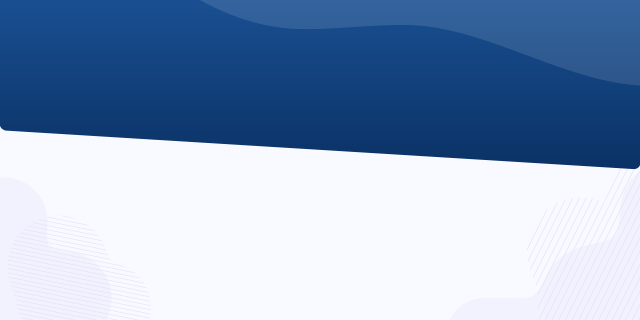
Write a WebGL 1 fragment shader that draws this background.

```glsl
precision highp float;
// Slanted blue header with a pale wave, above lavender blobs and hatched shapes.
uniform vec2 u_resolution;

const vec3 PAPER = vec3(0.973, 0.98, 1.0);
const vec3 LAVENDER = vec3(0.948, 0.946, 0.995);
const vec3 HATCH = vec3(0.885, 0.88, 0.965);
const vec3 NAVY = vec3(0.04, 0.195, 0.395);
const vec3 BLUE = vec3(0.10, 0.31, 0.57);

float circle(vec2 p, vec2 center, float radius) {
  return length(p - center) - radius;
}

// Union of two distances with a fillet of size k
float smoothUnion(float a, float b, float k) {
  float h = clamp(0.5 + 0.5 * (b - a) / k, 0.0, 1.0);
  return mix(b, a, h) - k * h * (1.0 - h);
}

// Intersection of two half planes with a rounded corner
float roundCorner(float a, float b, float radius) {
  vec2 d = vec2(a, b) + radius;
  return length(max(d, 0.0)) + min(max(d.x, d.y), 0.0) - radius;
}

// Antialiased inside of a distance
float cover(float d, float pixel) {
  return clamp(0.5 - d / pixel, 0.0, 1.0);
}

// Parallel thin lines, repeated along a unit normal
float stripes(vec2 p, vec2 normal, float period, float width, float pixel) {
  float d = abs(fract(dot(p, normal) / period) - 0.5) * period;
  return cover(d - 0.5 * width, pixel);
}

float leftBlob(vec2 p) {
  float upper = circle(p, vec2(0.013, 0.310), 0.135);
  float lower = circle(p, vec2(0.203, 0.068), 0.146);
  float side = circle(p, vec2(0.0, 0.128), 0.156);
  return min(smoothUnion(upper, lower, 0.104), side);
}

float leftHatchArea(vec2 p) {
  float upper = circle(p, vec2(0.182, 0.167), 0.159);
  float right = circle(p, vec2(0.326, 0.036), 0.146);
  float lower = circle(p, vec2(0.169, 0.036), 0.109);
  return smoothUnion(smoothUnion(upper, lower, 0.05), right, 0.03);
}

float rightBlob(vec2 p) {
  float shoulder = circle(p, vec2(1.510, -0.044), 0.112);
  float shelf = max(p.y - 0.068, 1.510 - p.x);
  float hill = circle(p, vec2(1.862, 0.0625), 0.172);
  float tower = circle(p, vec2(2.083, 0.349), 0.143);
  float slope = smoothUnion(hill, tower, 0.156);
  return min(smoothUnion(slope, shelf, 0.0625), shoulder);
}

float rightHatchArea(vec2 p) {
  float left = circle(p, vec2(1.815, 0.214), 0.169);
  float upper = circle(p, vec2(2.057, 0.362), 0.169);
  float lower = circle(p, vec2(1.927, 0.036), 0.247);
  return smoothUnion(min(left, upper), lower, 0.04);
}

// Depth of the wave below the top edge
float waveDepth(float x) {
  float rise = min((x - 0.951) / 0.326, 0.0);
  return 0.091 * (1.0 - rise * rise)
    - 0.013 * smoothstep(0.951, 1.263, x)
    + 0.190 * smoothstep(1.263, 2.031, x);
}

void main() {
  vec2 p = gl_FragCoord.xy / u_resolution.y;
  float aspect = u_resolution.x / u_resolution.y;
  float pixel = 1.0 / u_resolution.y;

  // Pale blobs
  vec3 color = mix(PAPER, LAVENDER, cover(min(leftBlob(p), rightBlob(p)), pixel));

  // Hatched shapes
  float leftLines = stripes(p, normalize(vec2(0.2, 1.0)), 0.0130, 0.0022, pixel);
  float rightLines = stripes(p, normalize(vec2(1.0, -0.5)), 0.0187, 0.0024, pixel);
  color = mix(color, HATCH, 0.8 * leftLines * cover(leftHatchArea(p), pixel));
  color = mix(color, HATCH, 0.8 * rightLines * cover(rightHatchArea(p), pixel));

  // Header gradient with its wave
  vec3 header = mix(NAVY, BLUE, clamp((p.y - 0.47) / 0.53, 0.0, 1.0));
  float step = 0.002;
  float bend = (waveDepth(p.x + step) - waveDepth(p.x - step)) / (2.0 * step);
  float wave = (1.0 - p.y - waveDepth(p.x)) / sqrt(1.0 + bend * bend);
  header = mix(header, vec3(1.0), 0.115 * cover(wave, pixel));

  // Slanted lower edge with rounded corners
  float edge = (0.593 - 0.0613 * p.x - p.y) / length(vec2(1.0, 0.0613));
  float sides = abs(p.x - 0.5 * aspect) - 0.5 * aspect;
  float band = roundCorner(edge, sides - 0.5 * pixel, 0.022);
  color = mix(color, header, cover(band, pixel));

  gl_FragColor = vec4(color, 1.0);
}
```
